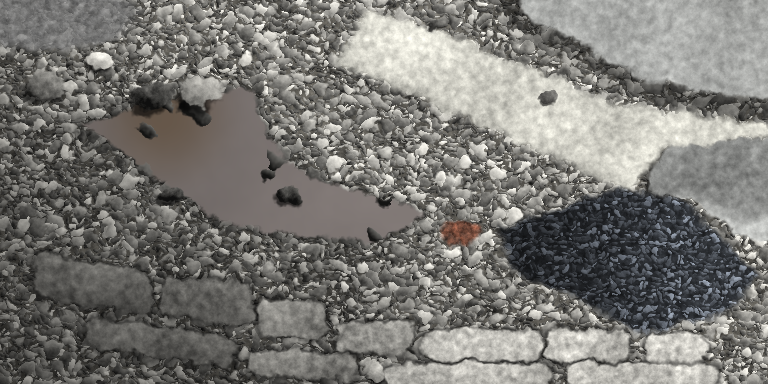
Write a Shadertoy shader that draws this texture.

```glsl
const vec2 LIGHT = vec2(.45, .89);
const vec3 SOIL = vec3(.37, .36, .335);
const vec3 STONE = vec3(1, .99, .955);
const vec3 CONCRETE = vec3(.83, .825, .785);
const vec3 ASPHALT = vec3(.64, .645, .635);
const vec3 TAR = vec3(.16, .17, .185);
const vec3 WATER = vec3(.475, .445, .435);
const vec3 MUD = vec3(.38, .31, .24);
const vec3 LEAF = vec3(.4, .23, .17);
const float EDGE_WARP = .022;

const int N = 8;
const vec2 PUDDLE[N] = vec2[](vec2(.21, .67), vec2(.36, .73), vec2(.66, .77),
  vec2(.69, .66), vec2(.77, .56), vec2(1.1, .44), vec2(.97, .37), vec2(.6, .41));
const vec2 PALE[N] = vec2[](vec2(.96, .98), vec2(1.35, .84), vec2(1.59, .73),
  vec2(2.1, .66), vec2(1.73, .61), vec2(1.64, .5), vec2(1.41, .6), vec2(.88, .84));
const vec2 ROAD[N] = vec2[](vec2(1.32, 1.1), vec2(2.1, 1.1), vec2(2.1, .73),
  vec2(1.83, .76), vec2(1.67, .8), vec2(1.54, .87), vec2(1.42, .93), vec2(1.36, .97));
const vec2 SLAB[N] = vec2[](vec2(1.7, .57), vec2(1.75, .62), vec2(2.1, .65),
  vec2(2.1, .35), vec2(1.93, .38), vec2(1.84, .45), vec2(1.8, .48), vec2(1.69, .5));
const vec2 MOUND[N] = vec2[](vec2(1.3, .41), vec2(1.61, .51), vec2(1.77, .48),
  vec2(1.86, .4), vec2(1.97, .28), vec2(1.9, .19), vec2(1.68, .13), vec2(1.33, .3));
// Centre and half width
const vec3 PAVING[11] = vec3[](vec3(.24, .26, .15), vec3(.54, .22, .12),
  vec3(.76, .17, .09), vec3(.98, .12, .1), vec3(1.26, .1, .15), vec3(1.53, .1, .11),
  vec3(1.76, .09, .08), vec3(.42, .11, .19), vec3(.79, .05, .14),
  vec3(1.22, .02, .21), vec3(1.67, .02, .2));
// Centre, radius and tone
const vec4 ROCKS[9] = vec4[](vec4(.4, .75, .05, .22), vec4(.52, .76, .05, .6),
  vec4(.26, .84, .03, .8), vec4(.12, .78, .05, .45), vec4(1.14, .94, .02, .38),
  vec4(1.43, .75, .02, .38), vec4(.98, .03, .03, .64), vec4(.45, .49, .03, .2),
  vec4(.75, .49, .03, .18));

vec2 hash2(vec2 p) {
  vec3 q = fract(p.xyx * vec3(.1031, .103, .0973));
  q += dot(q, q.yzx + 33.33);
  return fract((q.xx + q.yz) * q.zy);
}

float corner(vec2 cell, vec2 f, vec2 o) {
  return dot(hash2(cell + o) * 2. - 1., f - o);
}

float gradientNoise(vec2 p) {
  vec2 i = floor(p), f = fract(p), u = f * f * (3. - 2. * f);
  return mix(mix(corner(i, f, vec2(0)), corner(i, f, vec2(1, 0)), u.x),
    mix(corner(i, f, vec2(0, 1)), corner(i, f, vec2(1)), u.x), u.y);
}

float fbm(vec2 p) {
  float sum = 0., amp = 1.;
  for (int i = 0; i < 4; i++, amp *= .6) {
    sum += amp * gradientNoise(p);
    p = mat2(1.6, 1.2, -1.2, 1.6) * p + 7.3;
  }
  return sum;
}

float polygon(vec2 p, vec2 v[N]) {
  float d = 99., s = 1.;
  for (int i = 0, j = N - 1; i < N; j = i, i++) {
    vec2 e = v[j] - v[i], w = p - v[i];
    vec2 b = w - e * clamp(dot(w, e) / dot(e, e), 0., 1.);
    d = min(d, dot(b, b));
    bvec3 c = bvec3(p.y >= v[i].y, p.y < v[j].y, e.x * w.y > e.y * w.x);
    if (all(c) || all(not(c))) s = -s;
  }
  return s * sqrt(d);
}

float inside(float d, float soft) {
  float w = max(soft, 1. / iResolution.y);
  return 1. - smoothstep(-w, w, d);
}

float ellipse(vec2 p, vec2 radius) { return length(p / radius) - 1.; }

// Scattered stones: coverage, lighting, tone
vec3 pebbles(vec2 p, float density) {
  p *= density;
  vec3 best = vec3(9, 0, 0);
  for (int k = 0; k < 9; k++) {
    vec2 cell = floor(p) + vec2(k % 3 - 1, k / 3 - 1);
    vec2 h = hash2(cell), g = hash2(cell + 71.7);
    vec2 q = (p - cell - .15 - .7 * h) / mix(.25, .62, g.x);
    q.y += q.x * (h.x - .5);
    float d = ellipse(q, vec2(1.1, .8));
    if (d < best.x) best = vec3(d, dot(q, LIGHT), g.y);
  }
  return vec3(inside(best.x, .12 + .7 * density / iResolution.y), best.yz);
}

void mainImage(out vec4 fragColor, in vec2 fragCoord) {
  vec2 p = fragCoord / iResolution.y;
  float broad = fbm(p * 5.), fine = fbm(p * 45.), grain = .2 * broad + .25 * fine;
  vec2 w = p + EDGE_WARP * vec2(fbm(p * 16.), fbm(p * 16. + 40.));
  float road = polygon(w, ROAD), pale = polygon(w, PALE);
  float slab = polygon(w, SLAB), water = polygon(w, PUDDLE);

  // Gravel, fine to coarse
  vec3 col = SOIL * (.9 + 2. * grain);
  for (float i = 0.; i < 3.; i++) {
    vec3 s = pebbles(w + i * 3.7, 92. / pow(1.75, i));
    float tone = mix(.27, .84, s.z * s.z) + .22 * s.y + .15 * fine;
    col = mix(col, STONE * max(tone, .07), s.x * step(.22 * i, s.z));
  }
  col *= mix(.62, 1.08, smoothstep(.1, .85, .4 * p.x + .55 * p.y));
  col *= 1. - .42 * inside(road - .05, .025);

  // Worn surfaces
  float worn = ellipse(w - vec2(.13, .96), vec2(.22, .09));
  col = mix(col, vec3(.47 + .19 * fine), .8 * inside(worn, .12));
  float rim = smoothstep(-.09, 0., pale) * inside(p.y - 1.2 + .43 * p.x, .07);
  col = mix(col, CONCRETE * (1. + grain - .28 * rim), inside(pale, .012));
  col = mix(col, ASPHALT * (1.04 + grain), inside(road, .008));
  col *= 1. - .65 * inside(slab - .012, .012) * inside(p.x - 1.725, .035);
  float bright = inside(p.y + .1 * broad - .45, .03);
  col = mix(col, ASPHALT * (.83 + .39 * bright + grain), inside(slab, .006));

  // Broken paving
  for (int i = 0; i < 11; i++) {
    vec3 b = PAVING[i];
    vec2 q = w - b.xy;
    q.y += q.x * .16 * inside(b.x - .7, .5);
    vec2 e = abs(q) - vec2(b.z, .03 + .1 * b.y) + .025;
    float d = length(max(e, 0.)) + min(max(e.x, e.y), 0.) - .025;
    float tone = mix(.33, .73, smoothstep(.2, 1.5, b.x)) + .9 * q.y;
    col *= 1. - .5 * inside(d - .008, .01);
    col = mix(col, STONE * tone * (1. + 1.6 * grain), inside(d, .006));
  }

  // Tar mound
  vec3 grit = pebbles(w, 72.);
  float glint = grit.x * (.3 + 1.5 * grit.z * grit.z + .5 * grit.y);
  vec3 tar = TAR * (.75 + glint + .5 * fine) * mix(.8, 1.5, smoothstep(1.3, 1.95, p.x));
  col = mix(col, tar, inside(polygon(w, MOUND), .012));

  // Muddy water and wet bank
  col *= 1. - .3 * inside(water - .015, .015);
  vec3 pool = WATER * (.92 + .14 * smoothstep(.3, 1., p.x) + .06 * broad);
  pool = mix(pool, MUD, .7 * inside(ellipse(p - vec2(.43, .7), vec2(.12)), .9));
  vec3 islet = pebbles(w + .31, 17.);
  pool = mix(pool, STONE * max(.2 + .28 * islet.y, .08), islet.x * step(.86, islet.z));
  col = mix(col, pool, inside(water, .006));

  // Rocks with shadows
  for (int i = 0; i < 9; i++) {
    vec4 r = ROCKS[i];
    vec2 q = (w - r.xy) / r.z, size = vec2(1.05, .75);
    col *= 1. - .6 * inside(ellipse(q + .35 * LIGHT, size), .2);
    float tone = r.w + .22 * dot(q, LIGHT) + .2 * fine;
    col = mix(col, STONE * max(tone, .06), inside(ellipse(q, size), .09));
  }

  // Fallen leaf
  float leaf = ellipse(w - vec2(1.2, .395), vec2(.045, .032));
  col = mix(col, LEAF * (1. + 1.2 * fine), .85 * inside(leaf, .2));
  fragColor = vec4(clamp(col, 0., 1.), 1);
}
```
